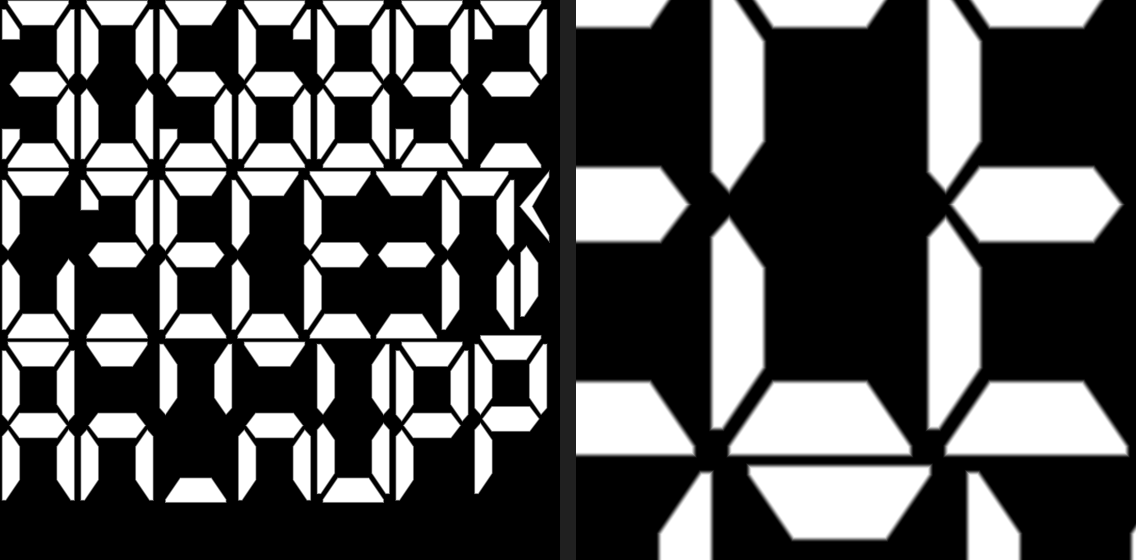
Left, the full canvas; right, a detail of the centre.
Reproduce this pattern procedurally as a Shadertoy shader.

```glsl
// Rows of white seven-segment display cells on black, some with clipped stubs.

const float UNITS = 768.0;             // layout units across the canvas
const vec2  CELL = vec2(99.0, 231.0);  // size of one cell
const float MARGIN = 3.0;              // left edge of the first column
const float COLUMN_PITCH = 108.0;
const float ROW_PITCH = 234.0;
const float BAR = 24.0;                // width of the upright segments
const float STUB_END = 54.0;           // where clipped uprights stop
const float SOFTNESS = 1.5;            // half width of the soft edge
const vec3  INK = vec3(1.0);
const vec3  GROUND = vec3(0.0);

const int COLUMNS = 8;
const int ROWS = 3;

// Segment bits
const int TOP = 1, UPPER_RIGHT = 2, LOWER_RIGHT = 4, BOTTOM = 8;
const int LOWER_LEFT = 16, UPPER_LEFT = 32, MIDDLE = 64;
const int STUB_UPPER_LEFT = 128, STUB_LOWER_LEFT = 256, STUB_UPPER_RIGHT = 512;
const int CHEVRON = 1024;

// Lit segments of each cell, row by row from the top
const int LIT[24] = int[24](
    463, 63, 365, 637, 127, 367, 203, 0,
    61, 203, 121, 57, 121, 73, 55, 1040,
    119, 85, 42, 85, 62, 115, 115, 0);

// Column starts of the unevenly spaced middle row
const float MIDDLE_ROW_X[8] = float[8](
    3.0, 111.0, 219.0, 318.0, 417.0, 508.0, 606.0, 714.0);

// Signed distance to the half-plane through a with outward direction n
float edge(vec2 p, vec2 a, vec2 n) {
    return dot(p - a, normalize(n));
}

// Trapezoid: x from the cell axis, y from the outer edge
float capSegment(vec2 p) {
    float slant = edge(p, vec2(41.5, 5.0), vec2(30.0, 20.5));
    return max(max(1.0 - p.y, p.y - 34.5), max(slant, p.x - 41.5));
}

// Upright: x from the cell side, y from the outer edge
float uprightSegment(vec2 p) {
    float outer = max(edge(p, vec2(5.0, 13.0), vec2(28.0, -19.0)), 13.0 - p.y);
    float inner = max(edge(p, vec2(8.0, 109.5), vec2(23.0, 16.0)),
                      edge(p, vec2(8.0, 109.5), vec2(-9.0, 8.0)));
    return max(max(-p.x, p.x - BAR), max(outer, inner));
}

// Pointed bar: both coordinates from the cell centre
float middleSegment(vec2 p) {
    return max(p.y - 17.0, edge(p, vec2(39.0, 0.0), vec2(17.0, 13.0)));
}

// Left-pointing arrowhead cut off at its right side
float chevron(vec2 p) {
    p.y = abs(p.y - 67.0);
    float outer = edge(p, vec2(-1.0, 0.0), vec2(-48.0, 40.0));
    float inner = edge(p, vec2(16.0, 0.0), vec2(40.0, -23.0));
    return max(max(outer, inner), p.x - 39.0);
}

// Distance to the lit segments, folding the cell into one quadrant
float cellDistance(vec2 p, int lit) {
    vec2 fromCentre = abs(p - 0.5 * CELL);
    vec2 fromSide = 0.5 * CELL - fromCentre;
    bool upper = p.y < 0.5 * CELL.y;
    bool left = p.x < 0.5 * CELL.x;

    int cap = upper ? TOP : BOTTOM;
    int upright = upper ? (left ? UPPER_LEFT : UPPER_RIGHT)
                        : (left ? LOWER_LEFT : LOWER_RIGHT);
    int stub = upper ? (left ? STUB_UPPER_LEFT : STUB_UPPER_RIGHT)
                     : (left ? STUB_LOWER_LEFT : 0);

    float d = UNITS;
    float bar = uprightSegment(fromSide);
    if ((lit & cap) != 0) d = min(d, capSegment(vec2(fromCentre.x, fromSide.y)));
    if ((lit & upright) != 0) d = min(d, bar);
    if ((lit & stub) != 0) d = min(d, max(bar, fromSide.y - STUB_END));
    if ((lit & MIDDLE) != 0) d = min(d, middleSegment(fromCentre));
    if ((lit & CHEVRON) != 0) d = min(d, chevron(p));
    return d;
}

// Upper left corner of a cell, with y running down
vec2 cellOrigin(int column, int row) {
    vec2 origin = vec2(MARGIN + COLUMN_PITCH * float(column), ROW_PITCH * float(row));
    if (row == 1) origin.x = MIDDLE_ROW_X[column];
    if (row == 1 && column == 7) origin.y -= 18.0;
    if (row == 2 && column > 0 && column % 2 == 0) origin.y -= 9.0;
    return origin;
}

void mainImage(out vec4 fragColor, in vec2 fragCoord) {
    vec2 p = fragCoord / iResolution.xy * UNITS;
    p.y = UNITS - p.y;

    float d = UNITS;
    for (int row = 0; row < ROWS; row++) {
        for (int column = 0; column < COLUMNS; column++) {
            int lit = LIT[row * COLUMNS + column];
            d = min(d, cellDistance(p - cellOrigin(column, row), lit));
        }
    }

    float soft = max(SOFTNESS, 0.5 * UNITS / iResolution.y);
    float coverage = smoothstep(-soft, soft, -d);
    fragColor = vec4(mix(GROUND, INK, coverage), 1.0);
}
```
